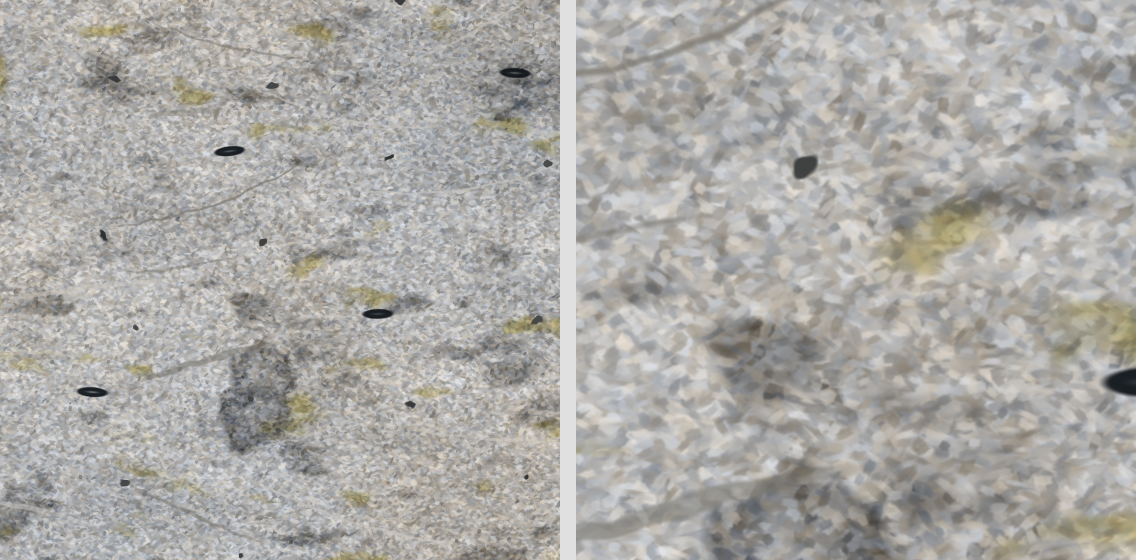
Left, the full canvas; right, a detail of the centre.
Give the GLSL for this texture, as a Shadertoy shader.

```glsl
vec3 hash3(vec2 cell, float seed) {
    uvec3 v = uvec3(ivec3(vec3(cell, seed)) + 4096);
    v = v * 1664525u + 1013904223u;
    v.x += v.y * v.z; v.y += v.z * v.x; v.z += v.x * v.y;
    v ^= v >> 16u;
    v.x += v.y * v.z; v.y += v.z * v.x; v.z += v.x * v.y;
    return vec3(v >> 8u) / 16777216.0;
}

float noise(vec2 p, float seed) {
    vec2 i = floor(p), f = fract(p);
    f = f * f * (3.0 - 2.0 * f);
    float low = mix(hash3(i, seed).x, hash3(i + vec2(1, 0), seed).x, f.x);
    float high = mix(hash3(i + vec2(0, 1), seed).x, hash3(i + vec2(1, 1), seed).x, f.x);
    return mix(low, high, f.y);
}

float fbm(vec2 p, float seed) {
    float sum = 0.0, gain = 0.53;
    for (int i = 0; i < 4; i++) {
        sum += gain * noise(p, seed + float(i));
        p = p * 2.03 + 7.3;
        gain *= 0.5;
    }
    return sum;
}

vec2 rotate(vec2 p, float angle) {
    float c = cos(angle), s = sin(angle);
    return vec2(c * p.x + s * p.y, c * p.y - s * p.x);
}

// Evenly spread positions for sparse features
vec2 scatter(float i, vec2 start) {
    return fract(start + i * vec2(0.7549, 0.5698));
}

// One layer of overlapping, randomly turned flakes
vec3 addFlakes(vec3 color, vec2 p, float tone, float cells, float layer) {
    vec2 home = floor(p * cells);
    for (int y = -1; y <= 1; y++)
    for (int x = -1; x <= 1; x++) {
        vec2 cell = home + vec2(x, y);
        vec3 place = hash3(cell, layer);
        vec3 look = hash3(cell, layer + 40.0);
        float angle = (place.z - 0.5) * (1.2 + 1.9 * look.z);
        vec2 q = abs(rotate(p * cells - cell - place.xy, angle));
        vec2 size = vec2(0.45 + 0.45 * look.y, 0.16 + 0.22 * look.z);
        float d = (max(q.x / size.x, q.y / size.y) + 0.5 * q.x / size.x - 1.0) * size.y;
        float mask = 1.0 - smoothstep(-0.0012 * cells, 0.0012 * cells, d);
        float shade = tone + 0.36 * (look.x - 0.5) - 0.16 * pow(place.z, 9.0);
        vec3 flake = shade + vec3(0.035, 0.004, -0.04) * (2.0 * fract(look.y * 7.0) - 0.9);
        color = mix(color, flake, 0.72 * mask);
    }
    return color;
}

// Long, slightly bowed strands, pale or shadowed
vec3 addFibres(vec3 color, vec2 p) {
    for (int i = 0; i < 22; i++) {
        float n = float(i);
        vec3 h = hash3(vec2(n, 3.0), 90.0);
        vec2 q = rotate(p - scatter(n, vec2(0.31, 0.52)), (h.x - 0.5) * 1.1);
        float reach = 0.07 + 0.16 * h.y;
        q.y += (h.z - 0.5) * 1.6 * q.x * q.x + 0.007 * (noise(p * 45.0, n) - 0.5);
        float width = (0.002 + 0.007 * h.z * h.z) * (1.0 - 0.5 * abs(q.x) / reach);
        float mask = 1.0 - smoothstep(width - 0.0015, width + 0.002, abs(q.y));
        mask *= 1.0 - smoothstep(0.65 * reach, reach, abs(q.x));
        vec3 strand = i % 4 == 0 ? vec3(0.47, 0.46, 0.43) : vec3(0.78, 0.77, 0.75);
        color = mix(color, strand, mask * (0.4 + 0.3 * h.y));
    }
    return color;
}

// Irregular dark specks and glossy elongated seeds
vec3 addSpecks(vec3 color, vec2 p) {
    for (int i = 0; i < 18; i++) {
        float n = float(i);
        vec3 h = hash3(vec2(n, 8.0), 120.0);
        bool seed = i < 4;
        vec2 q = p - scatter(n, vec2(0.41, 0.73));
        q = rotate(q, seed ? (h.x - 0.5) * 0.35 : h.x * 3.1);
        vec2 size = seed ? vec2(0.027, 0.0085) : vec2(0.004 + 0.008 * h.y * h.y, 0.004 + 0.003 * h.z);
        if (!seed) q += 0.006 * (vec2(noise(p * 130.0, n), noise(p * 130.0, n + 30.0)) - 0.5);
        float d = (length(q / size) - 1.0) * size.y;
        float mask = 1.0 - smoothstep(-0.0013, 0.0015, d);
        vec3 ink = seed ? vec3(0.07, 0.09, 0.11) : vec3(0.16, 0.17, 0.17) + 0.12 * h.z;
        float gloss = seed ? exp(-dot(q / vec2(0.01, 0.0018), q / vec2(0.01, 0.0018))) : 0.0;
        color = mix(color, ink + 0.35 * h.y * gloss, 0.95 * mask);
    }
    return color;
}

void mainImage(out vec4 fragColor, in vec2 fragCoord) {
    vec2 p = fragCoord / iResolution.y;

    // Broad horizontal clouds and a mottled oval smudge
    float cloud = fbm(p * vec2(5.0, 13.0), 10.0);
    float patches = fbm(p * vec2(11.0, 24.0) + 3.0, 20.0);
    float tone = 0.715 + 0.17 * (cloud - 0.5) - 0.22 * smoothstep(0.56, 0.82, patches);
    tone -= 0.09 * smoothstep(0.4, 0.0, length((p - vec2(0.95, 0.82)) * vec2(1.0, 1.5)));
    vec2 q = rotate(p - vec2(0.46, 0.29), -0.3) / vec2(0.062, 0.1);
    float oval = length(q) + 0.7 * (fbm(p * 28.0, 30.0) - 0.5);
    float rim = smoothstep(0.35, 0.85, oval);
    tone -= (0.12 + 0.13 * rim) * (1.0 - smoothstep(0.85, 1.1, oval));

    // Coarse flakes, strands, then finer flakes
    vec3 color = vec3(tone);
    for (int i = 0; i < 3; i++)
        color = addFlakes(color, p, tone, 42.0 + 15.0 * float(i), float(i));
    vec3 ground = color;
    for (int i = 3; i < 6; i++)
        ground = addFlakes(ground, p, tone, 38.0 + 14.0 * float(i), float(i));
    color = addFibres(mix(color, ground, 0.85), p);

    // Fine grain, warm and cool drift, olive stains
    color += 0.05 * (noise(p * vec2(170.0, 230.0), 60.0) - 0.5);
    color += vec3(0.05, 0.008, -0.05) * (fbm(p * 4.0, 70.0) - 0.46);
    float stain = smoothstep(0.66, 0.82, fbm(p * vec2(9.0, 17.0), 80.0));
    color = mix(color, color * vec3(0.88, 0.84, 0.62), stain);

    fragColor = vec4(clamp(addSpecks(color, p), 0.0, 1.0), 1.0);
}
```
